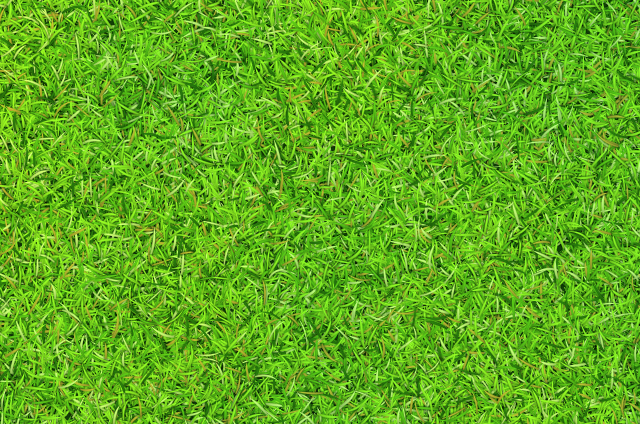
Reproduce this texture procedurally as a Shadertoy shader.

```glsl
// Sunlit lawn seen from above: layered, tapered grass blades with small shadows.

#define LAYERS 20            // blade layers from soil to top
#define CELL 0.036           // grid spacing, in canvas heights
#define BLADE_LENGTH 0.064   // longest blade
#define BLADE_WIDTH 0.0042   // widest half width
#define SPREAD 2.3           // random lean of blades, radians
#define CLUMP_LEAN 1.3       // shared lean of a clump, radians
#define SHADOW 0.42          // strongest shadow of a blade
#define PATCH_SCALE 4.0      // clumps per canvas height

const vec3 SOIL   = vec3(0.07, 0.25, 0.03);
const vec3 DARK   = vec3(0.16, 0.49, 0.05);
const vec3 GREEN  = vec3(0.35, 0.79, 0.09);
const vec3 LIME   = vec3(0.55, 0.96, 0.14);
const vec3 PALE   = vec3(0.75, 0.98, 0.46);
const vec3 STRAW  = vec3(0.70, 0.73, 0.20);

// Four random values from a cell and a layer
vec4 hash4(vec3 p) {
    vec4 q = fract(p.xyzx * vec4(0.1031, 0.1030, 0.0973, 0.1099));
    q += dot(q, q.wzxy + 33.33);
    return fract((q.xxyz + q.yzzw) * q.zywx);
}

// Smooth value noise, 0 to 1
float noise(vec2 p) {
    vec2 i = floor(p), f = fract(p);
    f = f * f * (3.0 - 2.0 * f);
    float a = hash4(vec3(i, 91.0)).x;
    float b = hash4(vec3(i + vec2(1, 0), 91.0)).x;
    float c = hash4(vec3(i + vec2(0, 1), 91.0)).x;
    float d = hash4(vec3(i + vec2(1, 1), 91.0)).x;
    return mix(mix(a, b, f.x), mix(c, d, f.x), f.y);
}

// Signed distance to a bent blade; t runs from root (0) to tip (1)
float bladeDistance(vec2 p, float len, float halfWidth, float bend, out float t) {
    float along = p.y / len;
    t = clamp(along + 0.5, 0.0, 1.0);
    float side = abs(p.x - bend * len * (along * along - 0.08));
    float taper = (1.0 - t * t) * (0.55 + 0.9 * t);
    float ends = (abs(along) - 0.5) * len;
    return max(side - halfWidth * taper, ends);
}

// Blade colour picked by share
vec3 bladeColor(float pick) {
    vec3 c = DARK;
    c = mix(c, GREEN, step(0.09, pick));
    c = mix(c, LIME, step(0.34, pick));
    c = mix(c, PALE, step(0.82, pick));
    return mix(c, STRAW, step(0.93, pick));
}

void mainImage(out vec4 fragColor, in vec2 fragCoord) {
    vec2 uv = fragCoord / iResolution.y;
    float pixel = 1.0 / iResolution.y;
    float clump = noise(uv * PATCH_SCALE);
    float lean = (clump - 0.5) * CLUMP_LEAN;
    vec3 col = SOIL;

    // Paint the blades from the soil upwards
    for (int layer = 0; layer < LAYERS; layer++) {
        float level = float(layer);
        vec2 grid = uv / CELL + level * vec2(0.37, 0.71);
        vec2 home = floor(grid);
        for (int k = 0; k < 9; k++) {
            vec2 cell = home + vec2(k % 3 - 1, k / 3 - 1);
            vec4 place = hash4(vec3(cell, level));
            vec4 look = hash4(vec3(cell, level + 47.0));

            // Place and turn the blade
            vec2 p = (grid - cell - place.xy) * CELL;
            float angle = lean + (place.z + place.w - 1.0) * SPREAD;
            float cs = cos(angle), sn = sin(angle);
            p = vec2(cs * p.x + sn * p.y, cs * p.y - sn * p.x);
            float len = BLADE_LENGTH * mix(0.5, 1.0, look.x);
            float halfWidth = BLADE_WIDTH * mix(0.55, 1.0, look.y);
            float t;
            float d = bladeDistance(p, len, halfWidth, (look.z - 0.5) * 0.8, t);

            // Soft shadow around the blade, then the blade itself
            float depth = fract(look.z * 7.0 + look.x);
            float shade = SHADOW * depth * depth * depth;
            shade *= 1.0 - smoothstep(0.0, BLADE_WIDTH * 1.3, d);
            col *= 1.0 - shade * vec3(1.1, 0.88, 1.0);
            float cover = clamp(0.5 - d / pixel, 0.0, 1.0);
            float rib = smoothstep(0.0, halfWidth, -d);
            float light = mix(0.80, 1.12, t) * mix(0.93, 1.06, rib);
            col = mix(col, bladeColor(look.w) * light, cover);
        }
    }

    // Broad warm and cool patches
    float warm = 0.6 * noise(uv * 2.3 + 5.0) + 0.4 * clump;
    warm += 0.25 * (0.75 - uv.x) + 0.2 * (uv.y - 0.5);
    col *= mix(vec3(0.88, 0.97, 1.06), vec3(1.12, 1.03, 0.92), clamp(warm, 0.0, 1.0));
    fragColor = vec4(clamp(col, 0.0, 1.0), 1.0);
}
```
